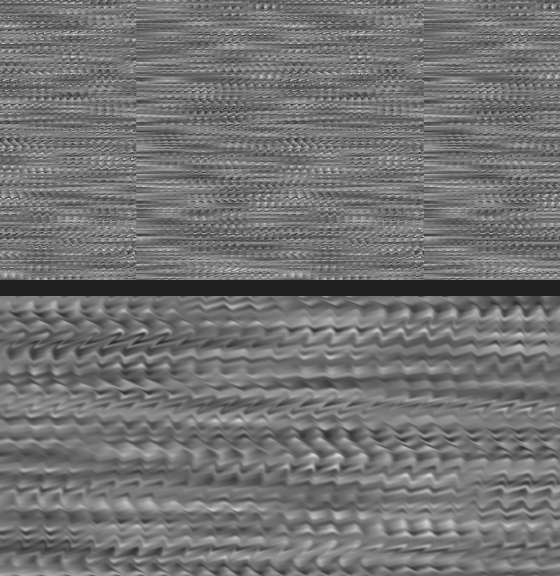
Top, the full canvas; bottom, a detail of the centre.
A Shadertoy shader for this texture:

```glsl
#define TILE_WIDTH 0.513
#define ROWS 215.0
#define BANDS 44.0
#define DASHES 36.0
#define STREAKS 9.0
#define WOBBLE 0.5
#define FINE_CONTRAST 0.33
#define DASH_CONTRAST 0.36
#define BAND_CONTRAST 0.08
#define MID_GREY 0.46

float hash(vec2 p) {
    vec3 q = fract(vec3(p.xyx) * 0.1031);
    q += dot(q, q.yzx + 33.33);
    return fract((q.x + q.y) * q.z);
}

// Smooth value noise centred on zero
float noise(vec2 p) {
    vec2 cell = floor(p);
    vec2 f = fract(p);
    f = f * f * (3.0 - 2.0 * f);
    float low = mix(hash(cell), hash(cell + vec2(1.0, 0.0)), f.x);
    float high = mix(hash(cell + vec2(0.0, 1.0)), hash(cell + 1.0), f.x);
    return mix(low, high, f.y) - 0.5;
}

// Grey level of the streaked weave; p.x runs from 0 to 1 over one repeat
float weave(vec2 p) {
    // Dashes are faint at the left of a repeat and gain strength to the right
    float growth = mix(0.25, 1.0, smoothstep(0.0, 0.3, p.x));
    float patchiness = 1.0 + noise(vec2(p.x * 4.0, p.y * 30.0) + 71.0);
    float drift = noise(vec2(p.x * 3.0, p.y * 40.0) + 19.0);
    float phase = 6.28318 * (p.x * DASHES + 1.5 * drift);
    float ripple = sin(phase + 0.6 * sin(phase));
    float row = p.y * ROWS + WOBBLE * growth * patchiness * ripple;

    // Long fine streaks, rows broken into flat dashes, and tonal bands
    float fine = noise(vec2(p.x * STREAKS, row));
    float thread = noise(vec2(p.x * STREAKS, row) + 211.0);
    float dash = thread * mix(0.7, ripple * patchiness, growth);
    float band = noise(vec2(p.x * 3.0, p.y * BANDS) + 137.0);
    float tone = FINE_CONTRAST * fine + DASH_CONTRAST * dash + BAND_CONTRAST * band;

    // Highlights reach slightly further than shadows
    return MID_GREY + tone + 0.5 * tone * tone;
}

void mainImage(out vec4 fragColor, in vec2 fragCoord) {
    vec2 uv = fragCoord / iResolution.xy;

    // Signed distance to the nearest seam, in repeats
    float across = (uv.x - 0.5) / TILE_WIDTH + 0.5;
    float seam = across - floor(across + 0.5);
    float pixel = 0.5 / (iResolution.x * TILE_WIDTH);

    float before = weave(vec2(seam + 1.0, uv.y));
    float after = weave(vec2(seam, uv.y));
    float grey = mix(before, after, smoothstep(-pixel, pixel, seam));

    fragColor = vec4(vec3(clamp(grey, 0.0, 1.0)), 1.0);
}
```
